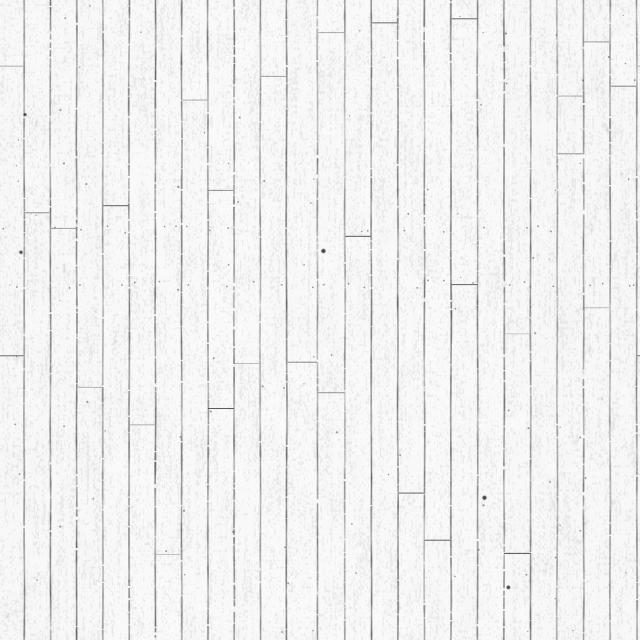
Give the GLSL for this texture, as a Shadertoy shader.

```glsl
// Whitewashed floor of 24 narrow vertical planks with thin worn seams, butt joints and nails.

const float PLANKS = 24.0;
const float SEAM_SHIFT = 0.906;      // first seam, in plank widths
const float SEAM_HALF = 0.0008;      // half line width, in canvas units
const float SEAM_SOFT = 0.0028;      // width of the soft line edge
const vec3 PAINT = vec3(0.988);
const vec3 GAP = vec3(0.12);
const vec3 NAIL = vec3(0.35);

float hash(vec2 p) {
    vec3 q = fract(p.xyx * 0.1031);
    q += dot(q, q.yzx + 33.33);
    return fract((q.x + q.y) * q.z);
}

vec2 gradient(vec2 cell) {
    float a = 6.2832 * hash(cell + 17.0);
    return vec2(cos(a), sin(a));
}

// Gradient noise, roughly -0.7 to 0.7
float noise(vec2 p) {
    vec2 i = floor(p), f = p - i;
    vec2 u = f * f * f * (f * (f * 6.0 - 15.0) + 10.0);
    vec2 e = vec2(1, 0);
    float low = mix(dot(gradient(i), f), dot(gradient(i + e), f - e), u.x);
    float high = mix(dot(gradient(i + e.yx), f - e.yx), dot(gradient(i + 1.0), f - 1.0), u.x);
    return mix(low, high, u.y);
}

float fbm(vec2 p) {
    float sum = 0.0, amp = 0.6;
    for (int k = 0; k < 4; k++) {
        sum += amp * noise(p);
        p = p * 2.03 + 11.7;
        amp *= 0.55;
    }
    return sum;
}

// Antialiased coverage of everything closer than halfWidth
float cover(float dist, float halfWidth, float soft) {
    return clamp((halfWidth - dist) / soft + 0.5, 0.0, 1.0);
}

// One randomly placed soft dot in some cells of a square grid
float scatter(vec2 uv, float cells, float radius, float chance, float seed, float soft) {
    vec2 cell = floor(uv * cells);
    vec2 id = cell + seed;
    vec2 center = (cell + mix(vec2(0.2), vec2(0.8), vec2(hash(id), hash(id + 5.3)))) / cells;
    float r = radius * mix(0.5, 1.0, hash(id + 9.1));
    return step(hash(id + 2.7), chance) * (1.0 - smoothstep(r - soft, r + soft, length(uv - center)));
}

// Planks run slightly narrow, with two wide ones mid-floor to make up for it
float seamOffset(float seam) {
    float k = mod(seam, PLANKS);
    return k < 10.5 ? -0.016 * k : 0.03 * step(11.5, k) - 0.005 * (k - 11.0);
}

// Butt joints of a plank: x = line strength, y = number of the board
vec2 joints(float plank, float y, float px) {
    float line = 0.0, board = 0.0;
    for (float k = 0.0; k < 2.0; k++) {
        vec2 id = vec2(plank, 40.0 + 7.0 * k);
        float present = step(hash(id + 1.5), k < 0.5 ? 0.92 : 0.2);
        float at = mix(0.02, 0.98, hash(id));
        float strength = mix(0.2, 0.75, hash(id + 3.1));
        line = max(line, present * strength * cover(abs(y - at), SEAM_HALF, px));
        board += present * step(at, y);
    }
    return vec2(line, board);
}

// Nails on both sides of a seam, in one row across the floor
float nailRow(vec2 uv, float seam, float offset, float row, float px) {
    vec2 id = vec2(seam, sign(offset) + row * 50.0);
    float y = row + 0.012 * (hash(id) - 0.5);
    float x = (abs(offset) - mix(0.12, 0.28, hash(id + 4.0))) / PLANKS;
    return step(hash(id + 8.0), 0.5) * cover(length(vec2(x, uv.y - y)), 0.0013, px);
}

// Grey wash, grain, and smudges of one board
float wear(vec2 uv, vec2 board) {
    vec2 shift = vec2(hash(board), hash(board + 6.0)) * 40.0;
    float tone = hash(board + 2.0);
    float side = smoothstep(0.15, 0.5, abs(uv.x - 0.48));
    float mottle = smoothstep(-0.2, 0.5, fbm(uv * vec2(30.0, 14.0) + shift));
    float streak = fbm(uv * vec2(170.0, 6.0) + shift);
    float speckle = noise(uv * vec2(310.0, 190.0)) + 0.5 * noise(uv * vec2(150.0, 90.0) + 31.0);
    float grain = speckle + (0.3 + 0.6 * tone) * streak + 0.25 * (mottle - 0.4);
    float smudge = smoothstep(0.25, 0.65, fbm(uv * vec2(50.0, 28.0) + shift.yx));
    return 0.008 + 0.004 * tone + 0.005 * side + 0.01 * mottle
        + 0.055 * smoothstep(-0.05, 0.5, grain) + smudge * (0.05 + 0.09 * side);
}

void mainImage(out vec4 fragColor, in vec2 fragCoord) {
    vec2 uv = fragCoord / iResolution.xy;
    float px = 1.0 / min(iResolution.x, iResolution.y);

    // Nearest seam and the plank beside it
    float across = uv.x * PLANKS - SEAM_SHIFT;
    float seam = floor(across + 0.5);
    float offset = across - seam - seamOffset(seam) - 0.03 * noise(vec2(seam * 7.37, uv.y * 7.0));
    float plank = mod(offset < 0.0 ? seam - 1.0 : seam, PLANKS);
    seam = mod(seam, PLANKS);
    vec2 joint = joints(plank, uv.y, px);

    // Painted wood with paler drips
    vec3 color = PAINT - wear(uv, vec2(plank, joint.y));
    color = mix(color, vec3(0.985), 0.6 * scatter(uv, 13.0, 0.012, 0.25, 70.0, 0.004));

    // Seams, bridged here and there by paint
    float dist = abs(offset) / PLANKS;
    float open = smoothstep(-0.5, -0.28, noise(vec2(seam * 5.31, uv.y * 150.0)));
    float depth = mix(0.5, 0.72, hash(vec2(seam, 21.0))) + 0.4 * noise(vec2(seam * 3.7, uv.y * 22.0));
    float width = SEAM_HALF * (1.0 + 0.6 * noise(vec2(seam * 9.1, uv.y * 60.0)));
    float line = open * clamp(depth, 0.0, 1.0) * cover(dist, width, max(px, SEAM_SOFT));
    color = mix(color, GAP, max(line, joint.x));

    // Nails, pinholes and dark knots
    float nails = max(nailRow(uv, seam, offset, 0.642, px), nailRow(uv, seam, offset, 0.556, px));
    nails = max(nails, scatter(uv, 26.0, 0.0017, 0.16, 130.0, px * 0.7));
    color = mix(color, NAIL, 0.6 * nails);
    color = mix(color, GAP, 0.8 * scatter(uv, 7.0, 0.0034, 0.12, 210.0, 0.0016));

    fragColor = vec4(clamp(color, 0.0, 1.0), 1.0);
}
```
